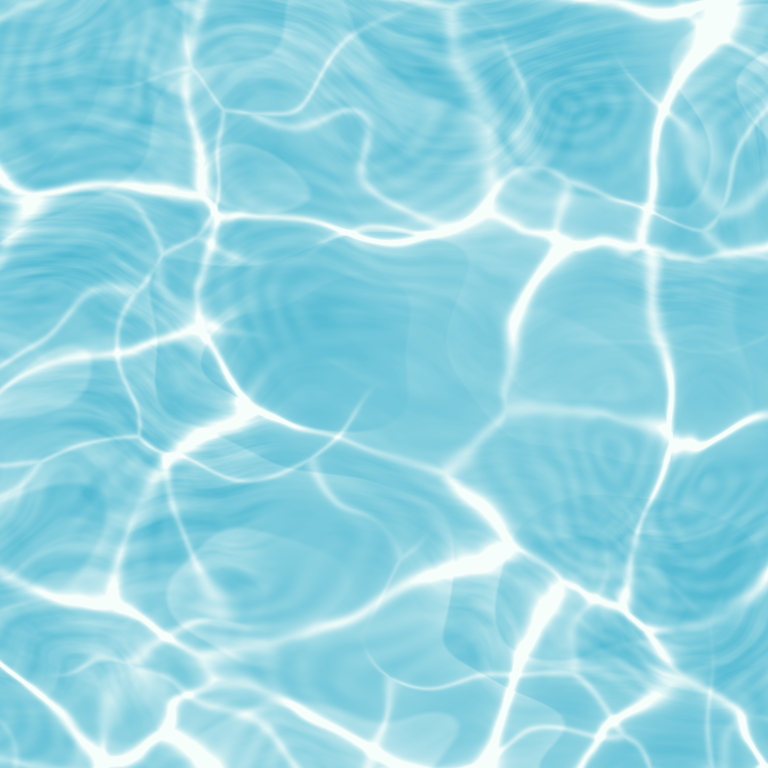
Give the GLSL for this texture, as a WebGL 2 fragment shader.

```glsl
#version 300 es
precision highp float;

uniform vec2 u_resolution;
out vec4 fragColor;

const vec3 DEEP_WATER = vec3(0.325, 0.73, 0.825);
const vec3 SUNLIGHT = vec3(0.96, 0.995, 0.985);

vec2 hash2(vec2 p) {
    vec3 h = fract(p.xyx * vec3(0.1031, 0.1030, 0.0973));
    h += dot(h, h.yzx + 33.33);
    return fract((h.xx + h.yz) * h.zy);
}

float valueNoise(vec2 p) {
    vec2 cell = floor(p);
    vec2 f = fract(p);
    vec2 s = f * f * f * (f * (f * 6.0 - 15.0) + 10.0);
    float low = mix(hash2(cell).x, hash2(cell + vec2(1, 0)).x, s.x);
    float high = mix(hash2(cell + vec2(0, 1)).x, hash2(cell + vec2(1, 1)).x, s.x);
    return mix(low, high, s.y);
}

float fbm(vec2 p, int octaves) {
    float sum = 0.0, total = 0.0, amplitude = 0.5;
    for (int i = 0; i < octaves; i++) {
        sum += amplitude * valueNoise(p);
        total += amplitude;
        amplitude *= 0.5;
        p = mat2(1.6, 1.2, -1.2, 1.6) * p + 5.7;
    }
    return sum / total;
}

vec2 warp(vec2 p, float frequency, float amount) {
    vec2 q = p * frequency;
    return p + amount * (vec2(fbm(q, 2), fbm(q + 31.4, 2)) - 0.5);
}

// Distances to the three nearest scattered cell centres
vec3 nearestThree(vec2 p, float seed) {
    vec2 home = floor(p);
    vec3 nearest = vec3(9.0);
    for (int y = -2; y <= 2; y++) {
        for (int x = -2; x <= 2; x++) {
            vec2 cell = home + vec2(x, y);
            float d = distance(p, cell + 0.1 + 0.8 * hash2(cell + seed));
            if (d < nearest.x) nearest = vec3(d, nearest.xy);
            else if (d < nearest.y) nearest = vec3(nearest.x, d, nearest.y);
            else nearest.z = min(nearest.z, d);
        }
    }
    return nearest;
}

// Bright filament with a soft halo along the cell borders
float filament(float gap, float width, float halo) {
    return 0.75 * exp(-gap * gap / (width * width)) + 0.3 * exp(-gap / halo);
}

// Translucent sheet: crisp on one side, fading on the other
float foldedSheet(float height) {
    float s = fract(height);
    return smoothstep(0.0, 0.07, s) * (1.0 - s) * (1.0 - s);
}

// Fine strands drawn out along the contours of a bent height field
float strands(vec2 p, float bend) {
    float height = p.y + bend;
    return fbm(vec2(p.x * 11.0 + bend * 9.0, height * 52.0), 3) - 0.5;
}

float waterLight(vec2 p) {
    vec2 bent = warp(warp(p, 3.0, 0.22), 14.0, 0.022);
    vec3 cells = nearestThree(bent * vec2(3.3, 4.1), 3.0);
    vec3 veins = nearestThree(warp(p, 5.0, 0.2) * vec2(4.2, 5.4), 47.0);
    float broad = fbm(p * vec2(3.2, 4.2) + 12.0, 3);
    float patches = smoothstep(0.3, 0.7, valueNoise(p * 5.0 + 60.0));

    float light = 0.01 + 0.36 * broad;

    // Main caustic net, knots at its junctions and a fainter second net
    float strength = mix(0.35, 1.0, smoothstep(0.2, 0.75, valueNoise(p * 6.5 + 20.0)));
    float width = mix(0.035, 0.085, valueNoise(p * 9.0 + 80.0));
    light += strength * filament(cells.y - cells.x, width, 0.15);
    light += 0.35 * patches * exp(-(cells.z - cells.x) / 0.09);
    light += 0.38 * patches * filament(veins.y - veins.x, 0.045, 0.13);

    // Folded sheets of light
    float sheetHeight = 4.5 * fbm(warp(p, 4.0, 0.1) * vec2(2.6, 3.6) + 90.0, 2);
    light += 0.22 * foldedSheet(sheetHeight) * (0.3 + 0.7 * patches);

    // Rings inside the cells
    float ringPhase = 52.0 * cells.x + 16.0 * broad;
    float ringMask = smoothstep(0.4, 0.7, valueNoise(p * 6.0 + 140.0));
    light += 0.05 * ringMask * sin(ringPhase);

    // Strands and small surface ripples
    float bend = 0.3 * fbm(p * 3.5 + 7.0, 2) + 0.12 * cells.x;
    float calm = mix(0.3, 1.0, smoothstep(0.3, 0.6, valueNoise(p * 4.5 + 170.0)));
    light += 0.48 * calm * strands(p, bend);
    light += 0.14 * calm * (fbm(bent * vec2(36.0, 52.0), 2) - 0.5);
    return light;
}

void main() {
    vec2 p = gl_FragCoord.xy / min(u_resolution.x, u_resolution.y);
    float light = clamp(waterLight(p), 0.0, 1.0);
    fragColor = vec4(mix(DEEP_WATER, SUNLIGHT, light), 1.0);
}
```
